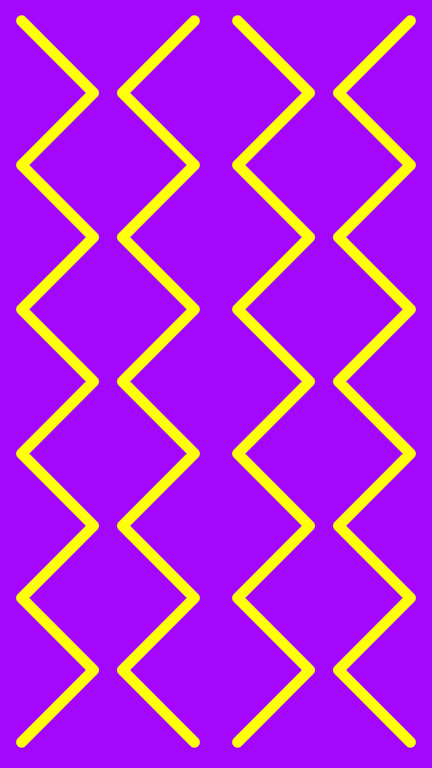
Write a WebGL 2 fragment shader that draws this pattern.

```glsl
#version 300 es
precision highp float;
// Four upright yellow zigzags on violet, set as two mirrored pairs.
// Each pair is folded about its axis, so one chain of round-capped
// segments, measured by distance, draws every zigzag.

#define PAIRS 2.0          // mirrored pairs across the canvas
#define SEGMENTS 10.0      // strokes in each zigzag
#define RISE 0.167         // height of one stroke, in canvas widths
#define BASE 0.0597        // height of the lowest vertex
#define OUTER 0.2          // outer vertices, distance from pair axis
#define INNER 0.0335       // inner vertices, distance from pair axis
#define HALF_STROKE 0.0126
#define VIOLET vec3(0.64, 0.03, 0.99)
#define YELLOW vec3(1.0, 1.0, 0.04)

uniform vec2 u_resolution;
out vec4 fragColor;

float segmentDistance(vec2 p, vec2 a, vec2 b) {
    vec2 pa = p - a, ba = b - a;
    return length(pa - ba * clamp(dot(pa, ba) / dot(ba, ba), 0.0, 1.0));
}

// Even vertices lie outside, odd ones inside
vec2 zigzagVertex(float index) {
    return vec2(mix(OUTER, INNER, mod(index, 2.0)), BASE + index * RISE);
}

// Distance to the finite chain, from the strokes nearest in height
float zigzagDistance(vec2 p) {
    float nearest = floor((p.y - BASE) / RISE);
    float d = 1e3;
    for (float offset = -1.0; offset <= 1.0; offset++) {
        float i = clamp(nearest + offset, 0.0, SEGMENTS - 1.0);
        d = min(d, segmentDistance(p, zigzagVertex(i), zigzagVertex(i + 1.0)));
    }
    return d;
}

void main() {
    vec2 p = gl_FragCoord.xy / u_resolution.x;
    float pixel = 1.0 / u_resolution.x;

    // Repeat the pairs and mirror each about its axis
    p.x = abs(fract(p.x * PAIRS) - 0.5) / PAIRS;

    // Smooth stroke edge
    float d = zigzagDistance(p) - HALF_STROKE;
    float stroke = 1.0 - smoothstep(-0.75 * pixel, 0.75 * pixel, d);
    fragColor = vec4(mix(VIOLET, YELLOW, stroke), 1.0);
}
```
